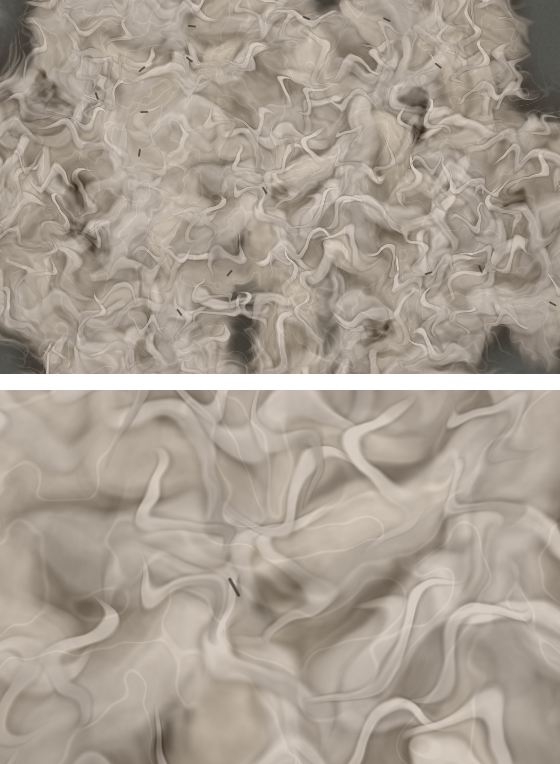
Top: the whole. Bottom: its middle third, enlarged.
This texture is drawn by a Shadertoy shader. Its source:

```glsl
float hash(vec2 p) {
    vec3 q = fract(p.xyx * vec3(0.1031, 0.1030, 0.0973));
    q += dot(q, q.yzx + 33.33);
    return fract((q.x + q.y) * q.z);
}

float noise(vec2 p) {
    vec2 i = floor(p), f = fract(p);
    f = f * f * (3.0 - 2.0 * f);
    return mix(mix(hash(i), hash(i + vec2(1, 0)), f.x),
               mix(hash(i + vec2(0, 1)), hash(i + vec2(1, 1)), f.x), f.y);
}

float fbm(vec2 p) {
    float sum = 0.0, amp = 0.5;
    for (int i = 0; i < 4; i++) {
        sum += amp * noise(p);
        p = mat2(1.6, 1.2, -1.2, 1.6) * p + 7.3;
        amp *= 0.5;
    }
    return sum / 0.9375;
}

// Distance to the bare table: positive inside the fleece (xy centre, zw radii)
float fleece(vec2 p) {
    vec4 gaps[7] = vec4[7](
        vec4(0.0, 1.0, 0.10, 0.22), vec4(1.5, 0.95, 0.15, 0.30),
        vec4(0.83, 1.02, 0.07, 0.07), vec4(0.0, 0.0, 0.10, 0.15),
        vec4(0.64, 0.03, 0.035, 0.15), vec4(0.87, 0.13, 0.045, 0.10),
        vec4(1.4, 0.0, 0.18, 0.11));
    float d = 1.0;
    for (int i = 0; i < 7; i++) {
        vec4 g = gaps[i];
        d = min(d, (length((p - g.xy) / g.zw) - 1.0) * min(g.z, g.w));
    }
    return d;
}

// One layer of curved, tapering locks painted over wool = (tone, cream, cover)
void paintLocks(vec2 p, float layer, inout vec3 wool) {
    float scale = 3.5 * pow(1.35, layer);
    vec2 g = p * scale + layer * 17.7, cell = floor(g);
    for (int j = -1; j <= 1; j++)
    for (int i = -1; i <= 1; i++) {
        vec2 id = cell + vec2(i, j);
        float a = hash(id + 3.1), b = hash(id + 41.7), c = hash(id + 89.3);
        if (c > 1.05 - 0.11 * layer) continue;
        vec2 centre = id + 0.5 + 0.6 * (vec2(a, b) - 0.5);
        vec2 home = (centre - layer * 17.7) / scale;
        vec2 outward = home - vec2(0.76, 0.95);
        float angle = atan(outward.y, outward.x) + 3.0 * (hash(id + 7.9) - 0.5);
        vec2 q = g - centre;
        q = vec2(dot(q, vec2(cos(angle), sin(angle))),
                 dot(q, vec2(-sin(angle), cos(angle))));
        float x = q.x / (0.6 + 0.35 * b);
        if (abs(x) > 1.0) continue;

        // Bend the lock, then measure across its tapered width
        q.y += (0.10 + 0.04 * layer) * sin(x * (2.2 + 0.6 * layer) + 6.28 * a);
        float width = (0.36 - 0.052 * layer) * (0.7 + 0.5 * c) * (1.0 - x * x) + 0.01;
        float v = q.y / width;
        float strands = noise(vec2(q.x * 2.5, q.y * (8.0 + 60.0 / scale)) + 50.0 * a);
        float ends = 1.0 - smoothstep(0.65, 1.0, abs(x));
        float body = ends * (1.0 - smoothstep(0.45, 1.05, abs(v) + 0.4 * (strands - 0.5)));
        float halo = ends * (1.0 - smoothstep(0.7, 1.6, abs(v)));
        float edge = smoothstep(-0.035, 0.015, fleece(mix(p, home, 0.45)) + 0.03 * (strands - 0.5));
        float lit = q.y * cos(angle) + q.x * sin(angle);

        float tone = 0.715 + 0.09 * (b - 0.5) + 0.11 * (strands - 0.5)
                   + 0.07 * clamp(lit / width, -1.0, 1.0) - 0.07 * v * v * v * v * step(abs(v), 1.0)
                   + 0.008 * layer;
        wool.x *= 1.0 - 0.13 * halo * edge;
        wool = mix(wool, vec3(max(tone, 0.4), smoothstep(0.5, 1.0, c), 1.0), 0.8 * body * edge);
    }
}

// Short dark bits of straw scattered in the fleece
float straw(vec2 p) {
    vec2 g = p * 9.0, id = floor(g);
    float a = 6.28 * hash(id + 5.5);
    vec2 q = (fract(g) - 0.3 - 0.4 * vec2(hash(id), hash(id + 9.2))) / 9.0;
    vec2 dir = vec2(cos(a), sin(a));
    q -= dir * clamp(dot(q, dir), -0.008, 0.008);
    float soft = 1.2 / iResolution.y;
    return step(hash(id + 61.0), 0.14) * (1.0 - smoothstep(0.0005, 0.0012 + soft, length(q)));
}

void mainImage(out vec4 fragColor, in vec2 fragCoord) {
    vec2 p = fragCoord / iResolution.y;
    vec2 swirl = vec2(fbm(p * 6.0), fbm(p * 6.0 + 31.4)) - 0.5;
    vec2 w = p + 0.10 * swirl;

    // Matted underlayer, then locks from large to small
    float under = fbm(w * 11.0 + 3.0 * swirl);
    vec3 wool = vec3(0.40 + 0.38 * under, 0.4, smoothstep(-0.01, 0.03, fleece(w) + 0.05 * (under - 0.5)));
    for (int i = 0; i < 5; i++) paintLocks(w, float(i), wool);

    // Loose fluff, curly hairs, fine grain and shaded pits
    float fluff = fbm(p * 5.0 + 2.5 * swirl + 12.0);
    wool.x = mix(wool.x, 0.74, 0.55 * smoothstep(0.4, 0.7, fluff));
    float hair = 1.0 - abs(2.0 * noise(w * 24.0 + 5.0 * swirl) - 1.0);
    wool.x += 0.05 * smoothstep(0.85, 1.0, hair);
    wool.x += 0.07 * (fbm(w * 75.0) - 0.5);
    float pit = smoothstep(0.66, 0.82, fbm(w * 8.0 + 77.0));
    wool.x -= 0.28 * pit * (0.6 + 0.8 * noise(w * 90.0));
    wool.x += 0.035 - 0.08 * dot(p - vec2(0.78, 0.6), p - vec2(0.78, 0.6));

    // Warm white wool over the grey table
    float tone = clamp(wool.x, 0.2, 0.84);
    vec3 color = tone - vec3(0.0, 0.044, 0.086) - wool.y * vec3(0.0, 0.007, 0.03);
    color = mix(color, vec3(0.22, 0.19, 0.16), 0.75 * straw(p));
    float contact = smoothstep(-0.09, 0.0, fleece(p));
    vec3 table = mix(vec3(0.33, 0.33, 0.31), vec3(0.25, 0.23, 0.20), contact);
    table += 0.02 * (noise(p * 150.0) - 0.5) + 0.10 * smoothstep(0.8, 1.0, hair) * contact;
    fragColor = vec4(mix(table, color, wool.z), 1.0);
}
```
